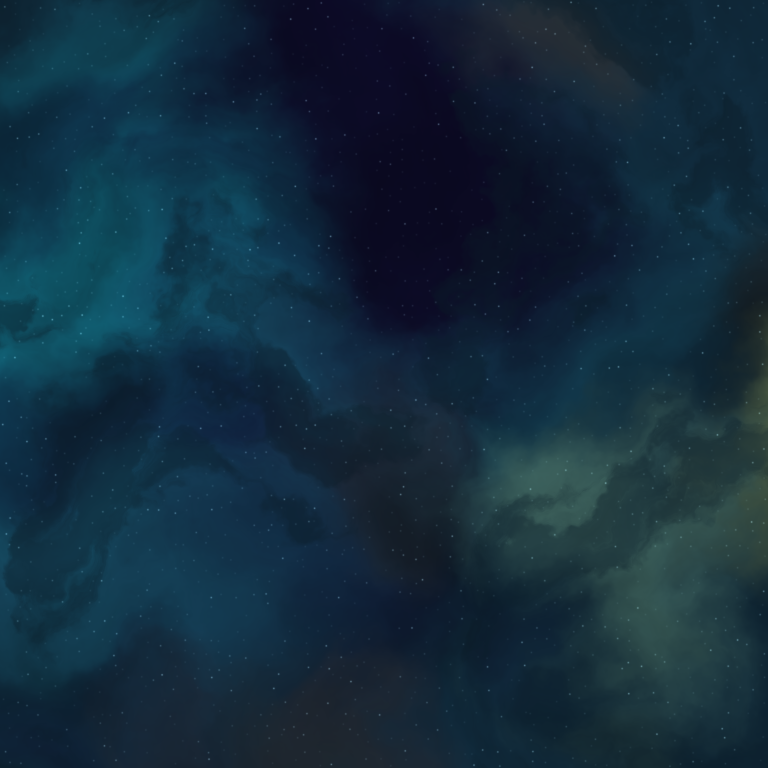
This texture is drawn by a Shadertoy shader. Its source:

```glsl
// A dim nebula: teal, navy and sage gas clouds under a dust of faint stars.
// Soft ellipses set the broad colour masses; warped fractal noise tears their
// edges and shades them, and a jittered grid scatters the stars.

#define DEEP  vec3(0.055, 0.145, 0.205)
#define TEAL  vec3(0.075, 0.245, 0.325)
#define CYAN  vec3(0.065, 0.390, 0.470)
#define NAVY  vec3(0.040, 0.030, 0.125)
#define UMBER vec3(0.135, 0.150, 0.165)
#define SAGE  vec3(0.270, 0.420, 0.385)
#define OLIVE vec3(0.350, 0.420, 0.290)
#define WARP 0.32
#define RAGGED 1.5
#define STAR_CELLS 64.0
#define STAR_RADIUS 0.0012
#define STAR_GLOW 0.32

float hash(vec2 p) {
    return fract(sin(dot(p, vec2(127.1, 311.7))) * 43758.5453);
}

float valueNoise(vec2 p) {
    vec2 i = floor(p), f = fract(p);
    f = f * f * f * (f * (f * 6.0 - 15.0) + 10.0);
    float low = mix(hash(i), hash(i + vec2(1, 0)), f.x);
    float high = mix(hash(i + vec2(0, 1)), hash(i + vec2(1, 1)), f.x);
    return mix(low, high, f.y);
}

// Fractal noise centred on zero; each octave is turned to hide the grid.
float fbm(vec2 p) {
    const mat2 turn = mat2(0.8, 0.6, -0.6, 0.8);
    float sum = 0.0, amp = 0.5;
    for (int i = 0; i < 7; i++) {
        sum += amp * (valueNoise(p) - 0.5);
        p = turn * p * 2.03 + 7.3;
        amp *= 0.5;
    }
    return sum;
}

// Coverage of an elliptical cloud whose edge is torn by the noise value.
float cloud(vec2 p, vec2 center, vec2 radius, float tear) {
    return smoothstep(0.0, 1.0, 1.15 - length((p - center) / radius) + tear);
}

// Faint points of varied brightness, one at most in each grid cell.
float stars(vec2 uv) {
    vec2 cell = floor(uv * STAR_CELLS);
    vec2 jitter = vec2(hash(cell + 3.1), hash(cell + 8.7));
    vec2 offset = uv - (cell + 0.15 + 0.7 * jitter) / STAR_CELLS;
    float present = step(0.5, hash(cell + 15.3));
    float power = mix(0.15, 1.0, pow(hash(cell + 21.9), 4.0));
    return present * power * exp(-dot(offset, offset) / (STAR_RADIUS * STAR_RADIUS));
}

void mainImage(out vec4 fragColor, in vec2 fragCoord) {
    vec2 uv = fragCoord / iResolution.xy;

    // Noise fields: position warp, edge tearing and inner smoke
    vec2 warp = vec2(fbm(uv * 3.0 + 1.7), fbm(uv * 3.0 + 9.2));
    vec2 p = uv + WARP * warp;
    float tear = RAGGED * fbm(uv * 4.0 + 1.5 * warp + 4.6);
    float smoke = fbm(p * 5.0 + 13.4);

    // Teal haze
    vec3 color = DEEP;
    color = mix(color, TEAL, cloud(p, vec2(0.17, 0.27), vec2(0.42, 0.34), tear));
    color = mix(color, TEAL, cloud(p, vec2(0.47, 0.48), vec2(0.34, 0.20), tear));
    color = mix(color, TEAL, 0.5 * cloud(p, vec2(0.76, 0.66), vec2(0.28, 0.20), tear));

    // Bright cyan bank with an arm rising to the upper left
    color = mix(color, CYAN, 0.9 * cloud(p, vec2(0.03, 0.64), vec2(0.32, 0.30), tear));
    color = mix(color, CYAN, 0.6 * cloud(p, vec2(0.26, 0.70), vec2(0.18, 0.22), tear));
    color = mix(color, CYAN, 0.4 * cloud(p, vec2(0.12, 0.93), vec2(0.16, 0.15), tear));

    // Dark void and shadow patches
    color = mix(color, NAVY, 0.95 * cloud(p, vec2(0.48, 0.82), vec2(0.25, 0.38), tear));
    color = mix(color, NAVY, 0.55 * cloud(p, vec2(0.16, 0.46), vec2(0.24, 0.11), tear));
    color = mix(color, NAVY, 0.50 * cloud(p, vec2(0.48, 0.20), vec2(0.24, 0.26), tear));
    color = mix(color, NAVY, 0.50 * cloud(p, vec2(0.10, 0.82), vec2(0.17, 0.09), tear));
    color = mix(color, NAVY, 0.40 * cloud(p, vec2(0.20, 0.02), vec2(0.30, 0.12), tear));

    // Brown dust
    color = mix(color, UMBER, 0.7 * cloud(p, vec2(0.43, 0.04), vec2(0.24, 0.12), tear));
    color = mix(color, UMBER, 0.5 * cloud(p, vec2(0.51, 0.36), vec2(0.13, 0.20), tear));
    color = mix(color, UMBER, 0.8 * cloud(p, vec2(0.68, 0.93), vec2(0.13, 0.13), tear));
    color = mix(color, 0.7 * UMBER, 0.7 * cloud(p, vec2(0.98, 0.55), vec2(0.12, 0.16), tear));

    // Pale sage clouds with an olive rim
    color = mix(color, SAGE, 0.8 * cloud(p, vec2(0.72, 0.38), vec2(0.18, 0.14), -tear));
    color = mix(color, SAGE, 0.8 * cloud(p, vec2(0.89, 0.19), vec2(0.19, 0.26), -tear));
    color = mix(color, OLIVE, 0.8 * cloud(p, vec2(1.00, 0.38), vec2(0.13, 0.13), tear));

    // Smoky shading and ragged dark wisps
    color *= 1.0 + 0.8 * smoke;
    float wisp = smoothstep(0.06, 0.22, fbm(p * 7.0 + 2.0 * warp + 31.0));
    color = mix(color, 0.75 * DEEP, 0.45 * wisp);

    // Stars
    color += STAR_GLOW * stars(uv) * vec3(0.75, 0.95, 1.0);
    fragColor = vec4(color, 1.0);
}
```
